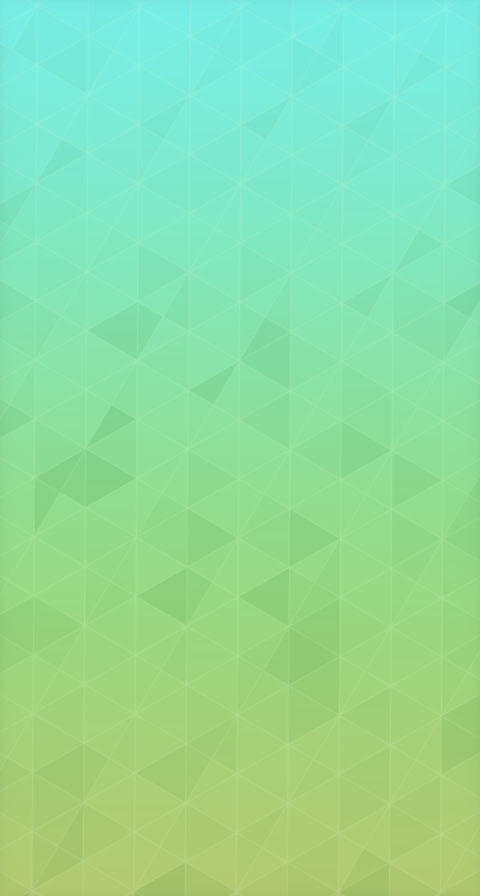
Reproduce this background procedurally as a Shadertoy shader.

```glsl
const float SIDE = 0.0658;                // triangle side, canvas height = 1
const vec2 ORIGIN = vec2(0.2096, 0.4987); // one lattice vertex
const float TILT = 0.006;                 // slight lean of the lattice
const float LINE_WIDTH = 0.0012;
const float LINE_ALPHA = 0.13;
const float STEEP_ALPHA = 0.11;
const float GLOW_ALPHA = 0.07;
const float SHADE_LOW = 0.075;
const float SHADE_TOP = 0.03;
const float BORDER_WIDTH = 0.006;
const float BORDER_DARK = 0.035;
const vec3 LINE_TINT = vec3(0.88, 1.0, 0.82);

const int STOPS = 8;
const float HEIGHTS[STOPS] = float[STOPS](0.0, 0.10, 0.29, 0.46, 0.61, 0.75, 0.91, 1.0);
const vec3 COLOURS[STOPS] = vec3[STOPS](
    vec3(0.69, 0.785, 0.44), vec3(0.665, 0.795, 0.45),
    vec3(0.595, 0.83, 0.49), vec3(0.555, 0.855, 0.56),
    vec3(0.525, 0.88, 0.66), vec3(0.495, 0.905, 0.76),
    vec3(0.48, 0.925, 0.86), vec3(0.47, 0.93, 0.90));

vec3 verticalGradient(float y) {
    vec3 colour = COLOURS[0];
    for (int i = 1; i < STOPS; i++) {
        float t = clamp((y - HEIGHTS[i - 1]) / (HEIGHTS[i] - HEIGHTS[i - 1]), 0.0, 1.0);
        colour = mix(colour, COLOURS[i], t);
    }
    return colour;
}

vec2 hashGradient(vec2 cell) {
    float angle = 6.2832 * fract(sin(dot(cell, vec2(127.1, 311.7))) * 4375.85);
    return vec2(cos(angle), sin(angle));
}

float gradientNoise(vec2 p) {
    vec2 i = floor(p), f = fract(p);
    vec2 w = f * f * f * (f * (f * 6.0 - 15.0) + 10.0);
    vec2 e = vec2(0.0, 1.0);
    float low = mix(dot(hashGradient(i), f),
                    dot(hashGradient(i + e.yx), f - e.yx), w.x);
    float high = mix(dot(hashGradient(i + e.xy), f - e.xy),
                     dot(hashGradient(i + e.yy), f - e.yy), w.x);
    return mix(low, high, w.y);
}

// Distance to the nearest whole number
float nearInteger(float x) {
    return abs(x - floor(x + 0.5));
}

float stroke(float dist, float pixel) {
    float halfWidth = 0.5 * LINE_WIDTH;
    float soft = 0.75 * pixel;
    return 1.0 - smoothstep(max(halfWidth - soft, 0.0), halfWidth + soft, dist);
}

void mainImage(out vec4 fragColor, in vec2 fragCoord) {
    float pixel = 1.0 / iResolution.y;
    vec2 p = fragCoord * pixel;
    vec2 q = p - ORIGIN;
    q = (q + TILT * vec2(-q.y, q.x)) / SIDE;

    // Three lattice axes, plus steep diagonals through every third vertex
    float column = q.x / 0.8660;
    vec3 axes = vec3(column, q.y - 0.5 * column, q.y + 0.5 * column);
    float steep = (q.y - 1.5 * column) / 3.0;

    // Flat shade per triangle, split by the diagonals
    vec3 id = floor(axes);
    vec2 key = id.xy * vec2(0.73, 0.61) + (id.z - id.x - id.y) * vec2(0.41, 0.27)
             + floor(steep) * vec2(0.37, 0.53);
    float shade = smoothstep(-0.1, 0.55, gradientNoise(key)) - 0.25;
    shade *= mix(SHADE_LOW, SHADE_TOP, smoothstep(0.55, 0.95, p.y));
    vec3 colour = verticalGradient(p.y) * (1.0 - shade * vec3(1.2, 0.75, 1.2));

    // Fine lines with a soft glow at the vertices
    vec3 dist = vec3(nearInteger(axes.x), nearInteger(axes.y), nearInteger(axes.z));
    dist *= 0.8660 * SIDE;
    float edge = min(dist.x, min(dist.y, dist.z));
    float vertexDist = max(dist.x, max(dist.y, dist.z));
    float light = LINE_ALPHA * stroke(edge, pixel);
    light = max(light, STEEP_ALPHA * stroke(nearInteger(steep) * 1.5 * SIDE, pixel));
    light += GLOW_ALPHA * exp(-vertexDist / (0.04 * SIDE));
    colour = mix(colour, LINE_TINT, light);

    // Thin darkened border
    vec2 inset = min(p, iResolution.xy * pixel - p);
    colour *= 1.0 - BORDER_DARK * exp(-min(inset.x, inset.y) / BORDER_WIDTH);

    fragColor = vec4(colour, 1.0);
}
```
